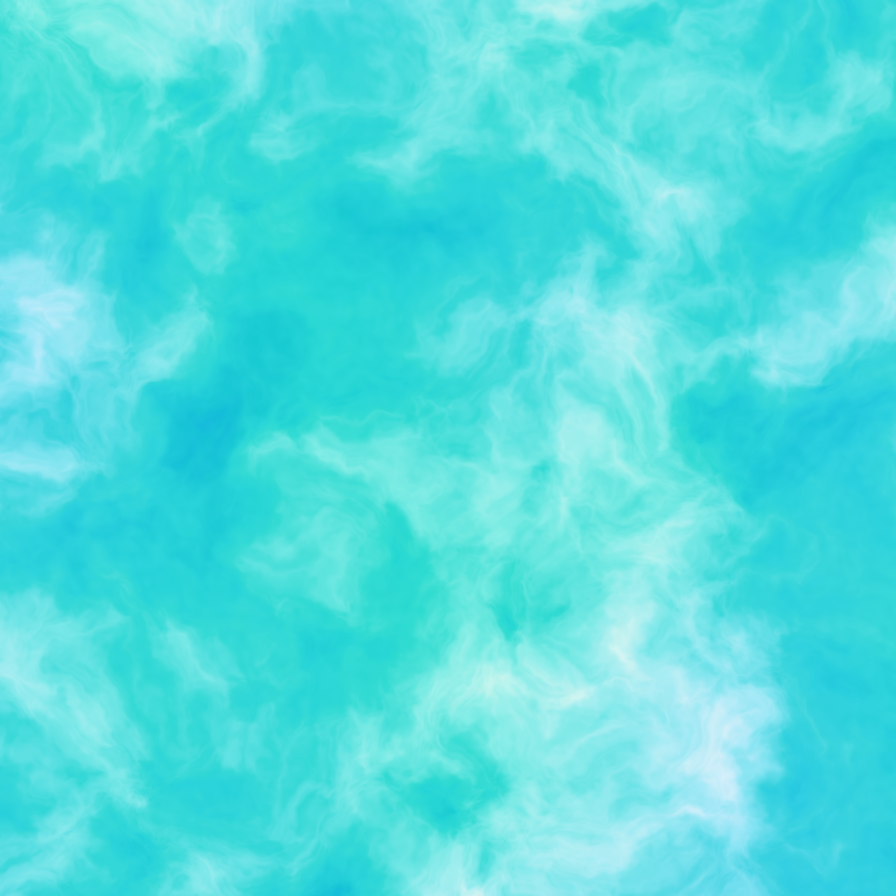
Reproduce this texture procedurally as a three.js fragment shader.

```glsl
varying vec2 vUv;

const vec3 BLUE      = vec3(0.07, 0.72, 0.86);
const vec3 DEEP      = vec3(0.10, 0.78, 0.84);
const vec3 TEAL      = vec3(0.16, 0.83, 0.85);
const vec3 TURQUOISE = vec3(0.21, 0.85, 0.84);
const vec3 AQUA      = vec3(0.36, 0.88, 0.88);
const vec3 PALE      = vec3(0.49, 0.91, 0.91);
const vec3 MIST      = vec3(0.64, 0.93, 0.94);
const vec3 FOAM      = vec3(0.86, 0.96, 0.95);
const vec3 BLUE_SHIFT = vec3(0.03, -0.03, 0.05);

const vec2  SEED         = vec2(17.3, 41.7);
const float CLOUD_SCALE  = 2.7;
const float CLOUD_GAIN   = 0.5;
const float WISP_SCALE   = 5.0;
const float WISP_GAIN    = 0.58;
const float WISP_MEAN    = 0.33;
const float CREASE_SOFT  = 0.03;
const float WARP         = 0.12;
const float CLOUD_WEIGHT = 4.2;
const float WISP_WEIGHT  = 5.2;
const float MOTTLE_SCALE = 64.0;
const float MOTTLE       = 0.03;

// Rotation and doubling between octaves
const mat2 OCTAVE = mat2(1.6, 1.2, -1.2, 1.6);

vec2 hash2(vec2 p) {
    vec3 q = fract(p.xyx * vec3(0.1031, 0.1030, 0.0973));
    q += dot(q, q.yzx + 33.33);
    return fract((q.xx + q.yz) * q.zy) * 2.0 - 1.0;
}

// Zero-mean gradient noise
float noise(vec2 p) {
    vec2 cell = floor(p);
    vec2 f = p - cell;
    vec2 s = f * f * f * (f * (f * 6.0 - 15.0) + 10.0);
    vec2 e = vec2(1.0, 0.0);
    float a = dot(hash2(cell), f);
    float b = dot(hash2(cell + e.xy), f - e.xy);
    float c = dot(hash2(cell + e.yx), f - e.yx);
    float d = dot(hash2(cell + e.xx), f - e.xx);
    return mix(mix(a, b, s.x), mix(c, d, s.x), s.y);
}

float cloudNoise(vec2 p) {
    float sum = 0.0;
    float amp = 1.0;
    for (int i = 0; i < 6; i++) {
        sum += amp * noise(p);
        p = OCTAVE * p + 7.31;
        amp *= CLOUD_GAIN;
    }
    return sum;
}

// Bright filaments along the zero lines of the noise
float wispNoise(vec2 p) {
    float sum = 0.0;
    float amp = 1.0;
    for (int i = 0; i < 5; i++) {
        float n = noise(p);
        sum += amp * sqrt(n * n + CREASE_SOFT * CREASE_SOFT);
        p = OCTAVE * p + 3.87;
        amp *= WISP_GAIN;
    }
    return WISP_MEAN - sum;
}

float between(float a, float b, float x) {
    return clamp((x - a) / (b - a), 0.0, 1.0);
}

// Water colour by depth, in standard deviations from the mean
vec3 waterRamp(float z) {
    vec3 c = mix(BLUE, DEEP, between(-2.5, -1.7, z));
    c = mix(c, TEAL, between(-1.7, -0.9, z));
    c = mix(c, TURQUOISE, between(-0.9, -0.25, z));
    c = mix(c, AQUA, between(-0.25, 0.41, z));
    c = mix(c, PALE, between(0.41, 1.13, z));
    c = mix(c, MIST, between(1.13, 1.96, z));
    return mix(c, FOAM, between(1.96, 3.1, z));
}

void main() {
    // Domain warp
    vec2 p = vUv + SEED;
    vec2 bend = vec2(cloudNoise(p * 4.0), cloudNoise(p * 4.0 + 19.1));
    vec2 q = p + WARP * bend;

    // Broad clouds, with wisps fading out in the deep patches
    float clouds = cloudNoise(q * CLOUD_SCALE);
    float wisps = wispNoise(q * WISP_SCALE + 11.3);
    float wispMask = mix(0.3, 1.0, smoothstep(-0.3, 0.15, clouds));
    float tone = CLOUD_WEIGHT * clouds + WISP_WEIGHT * wispMask * wisps;
    vec3 color = waterRamp(tone);

    // Slow drift towards blue and faint mottling
    color += BLUE_SHIFT * 2.0 * noise(p * 2.3 + 5.7);
    color += MOTTLE * noise(p * MOTTLE_SCALE) * vec3(1.0, 0.4, 0.5);

    gl_FragColor = vec4(clamp(color, 0.0, 1.0), 1.0);
}
```
